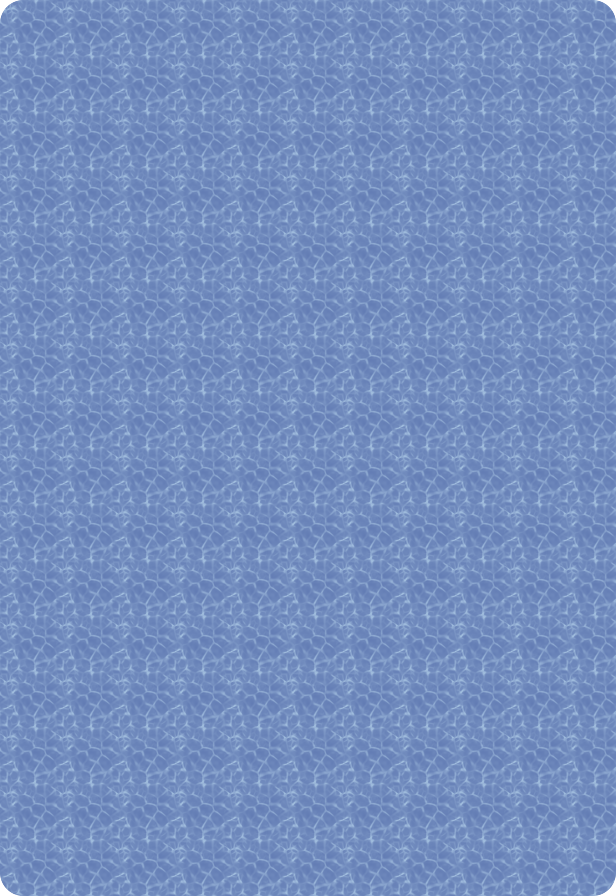
A WebGL 2 fragment shader for this texture:

```glsl
#version 300 es
precision highp float;
// Rippling pool water: a tiled web of pale caustic veins on a rounded blue card.
uniform vec2 u_resolution;
out vec4 outColor;

// Integer hash, two values from 0 to 1.
vec2 hash22(vec2 p) {
  uvec2 v = uvec2(p) * 1664525u + 1013904u;
  v.x += v.y * 1664525u;
  v.y += v.x * 1664525u;
  v ^= v >> 16u;
  v.x += v.y * 1664525u;
  v.y += v.x * 1664525u;
  v ^= v >> 16u;
  return vec2(v & 65535u) / 65535.0;
}

// Value noise that wraps after n cells, so every tile joins its neighbours.
float tileNoise(vec2 p, float n) {
  p *= n;
  vec2 i = floor(p), f = fract(p);
  f = f * f * (3.0 - 2.0 * f);
  float a = hash22(mod(i, n) + n * 17.0).x;
  float b = hash22(mod(i + vec2(1, 0), n) + n * 17.0).x;
  float c = hash22(mod(i + vec2(0, 1), n) + n * 17.0).x;
  float d = hash22(mod(i + 1.0, n) + n * 17.0).x;
  return mix(mix(a, b, f.x), mix(c, d, f.x), f.y);
}

// Wrapped cell borders: gap between the two nearest cell points.
float cellGap(vec2 p, float n) {
  p *= n;
  vec2 cell = floor(p), f = fract(p);
  float nearest = 8.0, second = 8.0;
  for (int y = -1; y <= 1; y++) {
    for (int x = -1; x <= 1; x++) {
      vec2 o = vec2(x, y);
      float d = length(o + 0.08 + 0.84 * hash22(mod(cell + o, n) + n * 7.0) - f);
      second = min(second, max(nearest, d));
      nearest = min(nearest, d);
    }
  }
  return second - nearest;
}

// Lightness of the water, 0 in the deep pools and 1 on the brightest veins.
float waterLight(vec2 p) {
  vec2 fromPool = fract(p - vec2(0.69, 0.52) + 0.5) - 0.5;
  float shallows = smoothstep(0.16, 0.54, length(fromPool));
  float glints = smoothstep(0.25, 0.85, tileNoise(p, 11.0));
  float speckle = tileNoise(p, 16.0);

  vec2 bent = p + 0.07 * (vec2(tileNoise(p, 6.0), tileNoise(p, 7.0)) - 0.5);
  float broad = 1.0 - smoothstep(0.02, 0.26, cellGap(bent, 5.0));
  float fine = 1.0 - smoothstep(0.02, 0.38, cellGap(bent, 9.0));

  return 0.10 * shallows + 0.20 * speckle
       + broad * (0.16 + 0.52 * glints)
       + fine * (0.25 + 0.75 * shallows) * (0.04 + 0.50 * glints * speckle);
}

void main() {
  // Average a small grid of samples; tiles are counted from the top left.
  float light = 0.0;
  for (int i = 0; i < 4; i++) {
    vec2 offset = vec2(i % 2, i / 2) * 0.5 - 0.25;
    vec2 uv = (gl_FragCoord.xy + offset) / u_resolution;
    light += 0.25 * waterLight(vec2(uv.x, 1.0 - uv.y) * vec2(11, 16));
  }
  vec3 color = mix(vec3(0.385, 0.485, 0.705), vec3(0.60, 0.71, 0.85), clamp(light, 0.0, 1.1));

  // Rounded card on white, in units of the canvas width.
  float pixel = 1.0 / u_resolution.x;
  vec2 halfSize = 0.5 * u_resolution * pixel;
  vec2 corner = abs(gl_FragCoord.xy * pixel - halfSize) - halfSize + 0.038;
  float edge = length(max(corner, 0.0)) - 0.038;
  color = mix(color, vec3(1), smoothstep(-0.5 * pixel, 0.5 * pixel, edge));

  outColor = vec4(color, 1.0);
}
```
